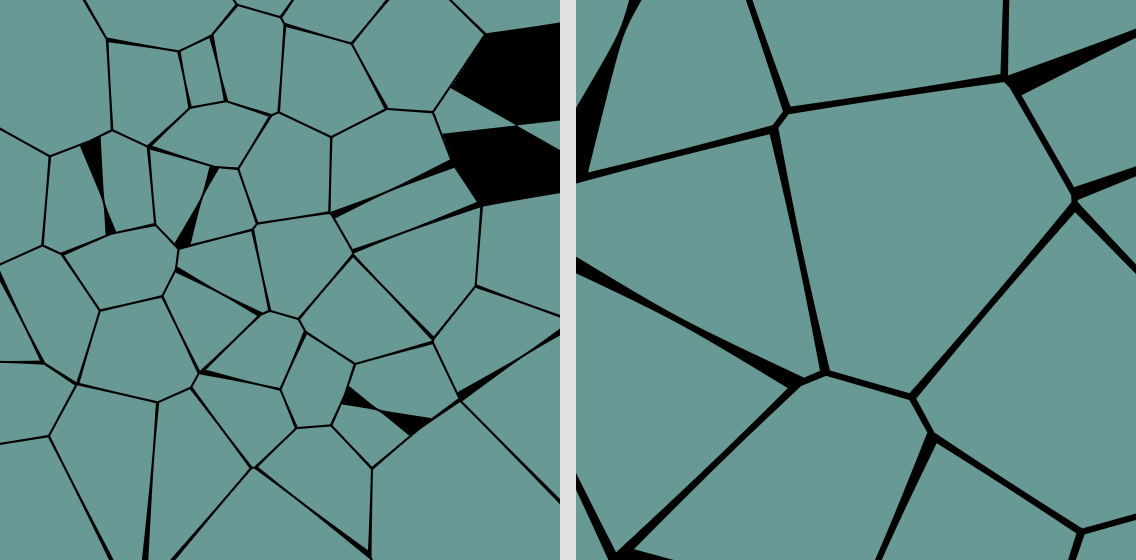
Left: the whole. Right: its middle third, enlarged.
A WebGL 1 fragment shader for this pattern:

```glsl
precision highp float;

uniform vec2 u_resolution;

#define SITE_COUNT 45
#define CLUSTER_CENTER vec2(0.48, 0.57)
#define CLUSTER_RADIUS 0.56
#define RADIAL_POWER 0.68
#define SCATTER 0.11
#define CRACK_GAP 0.0037
#define SEED 7.0
#define PANE_COLOR vec3(0.41, 0.60, 0.58)
#define CRACK_COLOR vec3(0.0)

const float GOLDEN_ANGLE = 2.39996;

vec2 hash2(float n) {
    vec3 p = fract(vec3(n) * vec3(0.1031, 0.1030, 0.0973));
    p += dot(p, p.yzx + 33.33);
    return fract((p.xx + p.yz) * p.zy);
}

// Scattered spiral: sites crowd the center and thin out toward the rim
vec2 sitePosition(float index) {
    float radius = CLUSTER_RADIUS * pow((index + 0.5) / float(SITE_COUNT), RADIAL_POWER);
    float angle = index * GOLDEN_ANGLE + SEED;
    vec2 offset = (hash2(index * 17.31 + SEED * 53.7) * 2.0 - 1.0) * SCATTER;
    return CLUSTER_CENTER + radius * vec2(cos(angle), sin(angle)) + offset;
}

void main() {
    float scale = min(u_resolution.x, u_resolution.y);
    vec2 uv = gl_FragCoord.xy / scale;
    float pixel = 1.0 / scale;

    // Vectors to the nearest and second nearest site
    vec2 nearest = vec2(10.0);
    vec2 second = vec2(10.0);
    for (int i = 0; i < SITE_COUNT; i++) {
        vec2 delta = uv - sitePosition(float(i));
        float d = dot(delta, delta);
        if (d < dot(nearest, nearest)) {
            second = nearest;
            nearest = delta;
        } else if (d < dot(second, second)) {
            second = delta;
        }
    }

    // The distance gap widens into wedges where two sites are close together
    float d1 = max(length(nearest), 1e-5);
    float d2 = max(length(second), 1e-5);
    float slope = max(length(second / d2 - nearest / d1), 0.01);
    float edgeDistance = (d2 - d1 - CRACK_GAP) / slope;

    // One pixel of edge smoothing
    float pane = clamp(edgeDistance / pixel + 0.5, 0.0, 1.0);
    gl_FragColor = vec4(mix(CRACK_COLOR, PANE_COLOR, pane), 1.0);
}
```
